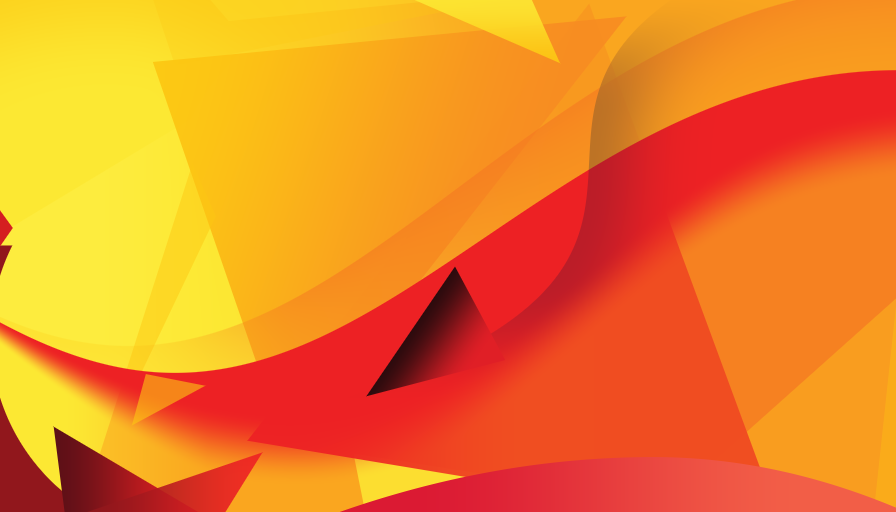
Give the GLSL for this background, as a Shadertoy shader.

```glsl
#define CANVAS vec2(7.68, 4.38)
#define YELLOW vec3(0.99, 0.91, 0.20)
#define GOLD vec3(0.99, 0.78, 0.07)
#define AMBER vec3(0.98, 0.65, 0.12)
#define ORANGE vec3(0.96, 0.47, 0.13)
#define VERMILION vec3(0.94, 0.29, 0.13)
#define RED vec3(0.93, 0.13, 0.14)
#define CRIMSON vec3(0.86, 0.10, 0.20)
#define CORAL vec3(0.95, 0.37, 0.28)
#define MAROON vec3(0.57, 0.09, 0.11)
#define SHADE vec3(0.16, 0.04, 0.05)
#define OLIVE vec3(0.70, 0.43, 0.15)

// Antialiased coverage of a signed distance, negative inside
float cover(float d) {
    return clamp(0.5 - d * iResolution.y / CANVAS.y, 0.0, 1.0);
}

// Signed distance to the line a-b, positive on its right
float side(vec2 p, vec2 a, vec2 b) {
    vec2 e = normalize(b - a);
    return dot(p - a, vec2(e.y, -e.x));
}

float triangle(vec2 p, vec2 a, vec2 b, vec2 c) {
    float turn = -sign(side(c, a, b));
    return cover(max(turn * side(p, a, b),
                 max(turn * side(p, b, c), turn * side(p, c, a))));
}

// Skewed cosine slope rising from low to high
float wave(float x, float start, float span, float low, float high, float skew) {
    float phase = 3.14159 * (x - start) / span;
    float s = sin(phase);
    return mix(low, high, 0.5 - 0.5 * cos(phase)) + skew * s * s;
}

// Yellow to amber field with translucent facets
vec3 upperField(vec2 p) {
    vec3 col = mix(YELLOW, AMBER, smoothstep(1.6, 5.4, p.x + 0.25 * (p.y - 2.0)));
    float corner = smoothstep(0.9, 2.3, length((p - vec2(0.9, 2.6)) * vec2(0.8, 1.0)));
    col = mix(col, GOLD, 0.75 * corner * smoothstep(2.8, 4.3, p.y) * smoothstep(4.0, 1.5, p.x));
    float pale = cover(side(p, vec2(0.12, 2.45), vec2(1.50, 3.28)) * -1.0);
    col = mix(col, vec3(1.0, 0.95, 0.32), 0.35 * pale * smoothstep(2.0, 0.8, p.x) * smoothstep(4.3, 3.2, p.y));
    col = mix(col, GOLD, 0.3 * triangle(p, vec2(1.28, 4.48), vec2(1.50, 3.82), vec2(4.8, 4.48)));
    col = mix(col, YELLOW, 0.25 * triangle(p, vec2(1.7, 4.5), vec2(1.96, 4.20), vec2(5.0, 4.5)));

    float peak = triangle(p, vec2(5.05, 4.35), vec2(6.71, -0.15), vec2(2.12, 0.61));
    col = mix(col, ORANGE, 0.28 * peak);
    float sheet = triangle(p, vec2(1.31, 3.85), vec2(5.37, 4.24), vec2(2.46, 0.52));
    vec3 sheetColor = mix(GOLD, vec3(0.97, 0.55, 0.13), smoothstep(1.3, 5.0, p.x + 0.35 * (3.8 - p.y)));
    col = mix(col, sheetColor, 0.94 * sheet);
    float sliver = triangle(p, vec2(1.65, 2.98), vec2(0.80, 0.33), vec2(1.85, 2.53));
    col = mix(col, GOLD, 0.5 * sliver);
    float spike = triangle(p, vec2(3.30, 4.49), vec2(4.51, 4.49), vec2(4.80, 3.84));
    return mix(col, mix(GOLD, YELLOW, smoothstep(3.8, 4.4, p.y)), 0.9 * spike);
}

// Warm facets underneath the red ribbon
vec3 lowerField(vec2 p) {
    vec3 col = mix(YELLOW, AMBER, smoothstep(0.5, 2.0, p.x));
    float lean = side(p, vec2(0.85, 0.48), vec2(1.62, 2.88));
    col = mix(col, AMBER, 0.55 * cover(-lean));
    col = mix(col, ORANGE, 0.8 * smoothstep(4.0, 6.0, p.x));
    col = mix(col, AMBER, 0.75 * triangle(p, vec2(5.9, 0.24), vec2(8.2, 2.29), vec2(8.2, -1.5)));
    col = mix(col, GOLD, 0.35 * triangle(p, vec2(7.70, 1.95), vec2(7.49, 0.0), vec2(8.2, 0.0)));
    col = mix(col, YELLOW, 0.85 * triangle(p, vec2(3.03, 0.50), vec2(4.3, 0.30), vec2(3.15, -0.1)));
    float wedge = triangle(p, vec2(5.05, 4.35), vec2(6.71, -0.15), vec2(2.12, 0.61));
    vec3 wedgeColor = mix(RED, VERMILION, smoothstep(2.4, 4.6, p.x));
    return mix(col, wedgeColor, 0.95 * wedge);
}

void mainImage(out vec4 fragColor, in vec2 fragCoord) {
    vec2 p = fragCoord / iResolution.xy * CANVAS;
    float ribbonTop = wave(p.x, 1.5, 6.2, 1.19, 3.78, 0.16);
    float veilTop = wave(p.x, 1.1, 6.7, 1.42, 4.50, 0.20);

    // Folded sheet: signed distance from its S-shaped edge
    float t = p.y - 3.0;
    float fold = (p.x - 5.05 - 0.05 * t - 0.24 * t * t * t) / length(vec2(1.0, 0.05 + 0.72 * t * t));
    float foldShade = cover(-fold) * exp(-pow(max(fold, 0.0) / 0.50, 2.0));

    // Upper field, translucent veil and fold shadow
    vec3 upper = upperField(p);
    float veilDepth = max(veilTop - p.y, 0.0);
    float veil = cover((p.y - veilTop) * 0.8) * mix(0.25, 0.62, smoothstep(1.2, 3.2, p.x));
    upper = mix(upper, mix(GOLD, ORANGE, smoothstep(0.8, 2.6, p.x)), veil * exp(-1.6 * veilDepth));
    upper = mix(upper, OLIVE, 0.85 * foldShade * smoothstep(4.5, 3.4, p.y));

    // Red ribbon with a blurred lower edge
    float offset = (p.x - 4.1) / 2.2;
    float thickness = 1.05 * exp(-offset * offset) + 0.3 * smoothstep(4.5, 7.6, p.x);
    float softness = min(0.16 + 0.22 * p.x, 0.55);
    float depth = ribbonTop - p.y;
    float ribbon = 1.0 - smoothstep(thickness - 0.05, thickness + softness, depth);
    vec3 red = mix(RED, vec3(0.70, 0.11, 0.16), 0.85 * foldShade * smoothstep(0.9, 2.0, p.y));
    vec3 lower = mix(lowerField(p), red, ribbon);
    float glint = triangle(p, vec2(1.25, 1.18), vec2(1.13, 0.74), vec2(1.76, 1.08));
    lower = mix(lower, GOLD, 0.6 * glint);
    vec3 col = mix(lower, upper, cover(depth * 0.88));

    // Shaded triangle on the ribbon
    vec2 apex = vec2(3.90, 2.10), foot = vec2(3.14, 0.99);
    float pyramid = triangle(p, apex, foot, vec2(4.33, 1.30));
    float lit = smoothstep(-0.05, 0.62, abs(side(p, apex, foot)));
    col = mix(col, mix(SHADE, vec3(0.88, 0.12, 0.15), lit), pyramid);

    // Maroon rim on the left
    float rim = cover(1.73 - length(p - vec2(1.65, 1.5))) * cover(p.y - 2.28) * cover(p.x - 1.5);
    col = mix(col, MAROON, rim);
    col = mix(col, RED * 0.9, triangle(p, vec2(-0.05, 2.65), vec2(0.11, 2.43), vec2(-0.05, 2.2)));

    // Overlapping shards in the lower left
    float shard = triangle(p, vec2(0.46, 0.73), vec2(0.56, -0.05), vec2(1.80, -0.06));
    col = mix(col, mix(vec3(0.36, 0.06, 0.09), RED * 0.9, smoothstep(0.4, 1.6, p.x)), shard);
    float flake = triangle(p, vec2(2.25, 0.51), vec2(0.60, -0.05), vec2(1.92, -0.02));
    col = mix(col, mix(MAROON, RED, smoothstep(0.8, 2.2, p.x)), 0.9 * flake);

    // Crimson hill along the bottom
    float h = p.x - 5.6;
    float hill = 0.47 - (h < 0.0 ? 0.065 : 0.1) * h * h;
    col = mix(col, mix(CRIMSON, CORAL, smoothstep(3.4, 7.0, p.x)), cover(p.y - hill));

    fragColor = vec4(col, 1.0);
}
```
